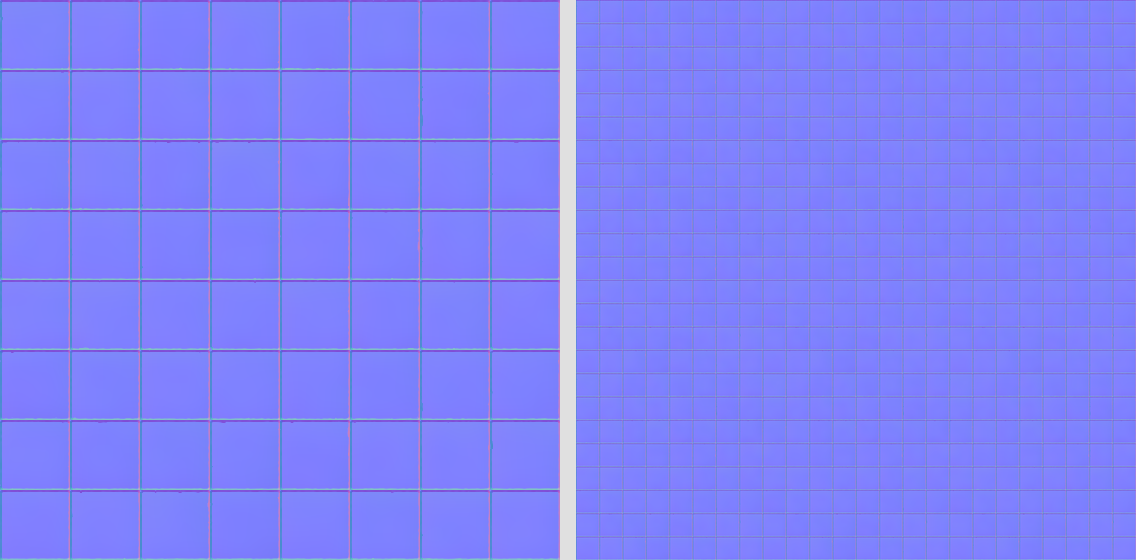
Left, the tile; right, the same tile 3 across and 3 down.
Reproduce this texture map procedurally as a WebGL 2 fragment shader.

```glsl
#version 300 es
precision highp float;

uniform vec2 u_resolution;
out vec4 fragColor;

float hash(vec2 p) {
    return fract(sin(dot(p, vec2(127.1, 311.7))) * 43758.5453);
}

// Value noise that wraps after a whole number of cells
float noise(vec2 uv, float period) {
    vec2 p = uv * period;
    vec2 i = floor(p);
    vec2 f = fract(p);
    f = f * f * (3.0 - 2.0 * f);
    vec2 a = mod(i, period);
    vec2 b = mod(i + 1.0, period);
    return mix(mix(hash(a), hash(vec2(b.x, a.y)), f.x),
               mix(hash(vec2(a.x, b.y)), hash(b), f.x), f.y);
}

// Shallow dish, random tilt and soft unevenness of one tile face
vec2 faceSlope(vec2 uv, vec2 cell, vec2 f) {
    vec2 dish = vec2(-1.0, 1.0) * f * (0.012 + 0.16 * f * f);
    vec2 tilt = vec2(hash(cell + 3.1), hash(cell + 17.7)) - 0.5;
    vec2 uneven = vec2(noise(uv, 20.0), noise(uv + 0.37, 20.0)) - 0.5;
    return dish + 0.014 * tilt + 0.016 * uneven + vec2(-0.002, 0.006);
}

void main() {
    vec2 uv = gl_FragCoord.xy / u_resolution;
    vec2 grid = uv * 8.0;
    vec2 cell = mod(floor(grid), 8.0);
    vec2 f = fract(grid) - 0.5;
    vec2 px = 8.0 / u_resolution;

    // Right and lower walls are narrow and steep, the opposite ones wider
    vec2 steep = step(0.0, vec2(f.x, -f.y));
    vec2 groove = mix(vec2(0.028), vec2(0.021), steep);
    vec2 strength = mix(vec2(0.20, 0.18), vec2(0.26), steep);

    // Worn edges: fine wobble and a few small chips
    groove += 0.006 * (noise(uv, 190.0) - 0.5);
    groove += 0.012 * smoothstep(0.86, 0.97, noise(uv, 90.0));

    // Rounded tile outline and its outward direction
    float corner = 0.02;
    vec2 v = max(abs(f) - (0.5 - groove - corner), 0.0);
    float reach = length(v);
    float d = reach - corner;
    vec2 outward = v / max(reach, 0.0001) * sign(f);

    // Groove walls flatten at the joint centre and at crossings
    float wall = smoothstep(-0.5 * px.y, 0.5 * px.y, d);
    wall *= 1.0 - 0.8 * smoothstep(0.025, 0.04, d);
    vec2 centre = smoothstep(vec2(0.0), 0.5 * px, 0.5 - abs(f));
    vec2 wallSlope = outward * vec2(1.0, -1.0) * strength * centre;
    wallSlope.y += 0.05 * max(-outward.x, 0.0);
    wallSlope *= 0.88 + 0.24 * noise(uv + 0.61, 160.0);

    // Encode the slope as a normal colour
    vec2 slope = mix(faceSlope(uv, cell, f), wallSlope, wall);
    float blue = 1.0 - 0.9 * max(length(slope) - 0.01, 0.0);
    fragColor = vec4(0.5 + slope, blue, 1.0);
}
```
